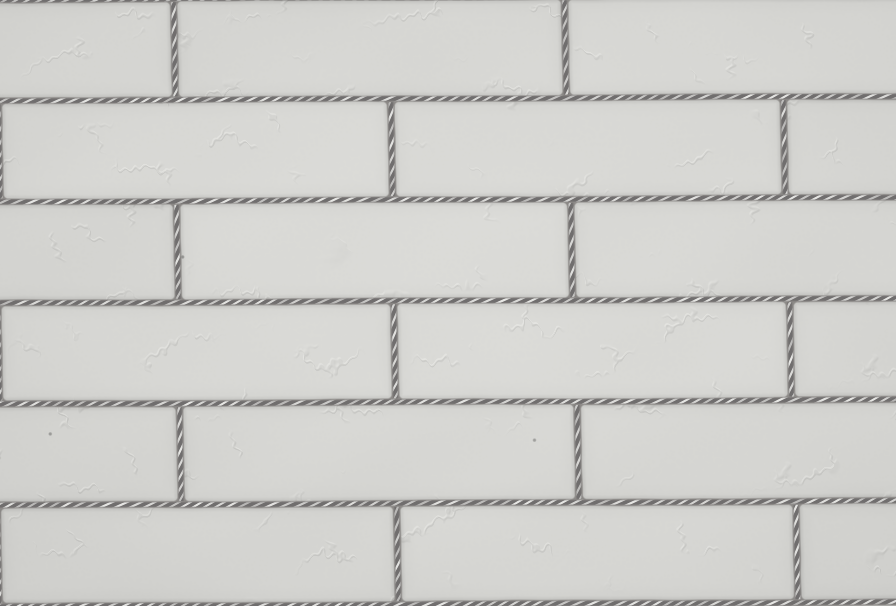
Reproduce this texture procedurally as a WebGL 1 fragment shader.

```glsl
precision highp float;
// Pale plaster bricks in six running-bond rows, with twisted cord set in the joints.
// Each row is a rounded-box distance field; diagonal stripes make the cord, and
// embossed cellular borders leave sparse hairline cracks on the faces.
uniform vec2 u_resolution;

float hash(vec2 p) {
  return fract(sin(dot(p, vec2(127.1, 311.7))) * 43758.545);
}

vec2 hash2(vec2 p) {
  return vec2(hash(p), hash(p + 41.3));
}

// Distances to the nearest and second nearest cell points
vec2 cellular(vec2 p) {
  vec2 cell = floor(p), f = fract(p), best = vec2(8.0);
  for (int j = -1; j <= 1; j++) {
    for (int i = -1; i <= 1; i++) {
      vec2 g = vec2(float(i), float(j));
      float d = length(g + hash2(cell + g) - f);
      best = d < best.x ? vec2(d, best.x) : vec2(best.x, min(best.y, d));
    }
  }
  return best;
}

// Layered sines, roughly -1 to 1
float waves(vec2 p) {
  return (sin(p.x + 1.7 * sin(p.y * 0.8)) + sin(p.y * 1.3 + 1.4 * sin(p.x * 0.7 + 2.0))
    + sin(p.x * 0.9 - p.y * 1.7 + 1.0)) / 3.0;
}

// Wavering cell borders that survive only in scattered patches
float crack(vec2 p) {
  vec2 warped = p + 0.009 * vec2(waves(p * 95.0), waves(p.yx * 110.0 + 5.0))
    + 0.003 * sin(p.yx * 380.0);
  vec2 cell = cellular(warped * vec2(10.0, 14.0));
  float patchMask = smoothstep(0.3, 0.62, waves(p * vec2(27.0, 33.0)));
  return patchMask * (1.0 - smoothstep(0.01, 0.075, cell.y - cell.x));
}

// Cord: x runs along it, y across it
vec3 cord(vec2 q, float seed, float px) {
  float turn = (q.x - 1.9 * q.y) / 0.021 + 0.3 * sin(q.x * 23.0 + seed);
  float glint = hash(vec2(floor(turn), seed));
  float blur = px / 0.021;
  float stripe = 1.0 - smoothstep(0.16 - blur, 0.2 + blur, abs(fract(turn) - 0.5));
  float across = 1.0 - smoothstep(0.0018, 0.0044 + px, abs(q.y));
  vec3 groove = mix(vec3(0.55, 0.54, 0.53), vec3(0.44, 0.43, 0.43), across);
  return mix(groove, vec3(0.91, 0.91, 0.9), stripe * across * (0.6 + 0.4 * glint));
}

void main() {
  float px = 1.0 / u_resolution.y;
  vec2 p = gl_FragCoord.xy * px;
  float width = u_resolution.x * px;

  // Six slightly tilted rows counted from the top
  float down = 1.0 - p.y + 0.0052 * (p.x - 0.74) + 0.0006 * sin(p.x * 9.0 + p.y * 4.0);
  float level = (down + 0.0045) * 5.99;
  float row = floor(level);
  float y = (fract(level) - 0.5) / 5.99;

  // Alternate rows shift by about half a brick; lower bricks are a little longer
  float pitch = 0.645 + 0.0028 * row;
  float start = 0.288 + 0.0024 * row + 0.356 * mod(row, 2.0);
  float along = (p.x - start - 0.02 * y) / pitch;
  vec2 id = vec2(floor(along), row);
  float x = (fract(along) - 0.5) * pitch;

  // Rounded brick outline with a faintly uneven edge
  vec2 halfSize = vec2(pitch * 0.5 - 0.0062, 0.0785 - 0.001 * hash(id));
  vec2 corner = abs(vec2(x, y)) - halfSize + 0.007;
  float d = length(max(corner, 0.0)) + min(max(corner.x, corner.y), 0.0) - 0.007;
  d += 0.0005 * waves(p * 60.0);

  // Face tone: broad falloff, brick variation, soft mottling and shaded rim
  vec2 fromCentre = vec2(p.x / width, p.y) - vec2(0.55, 0.58);
  float tone = 0.856 - 0.085 * dot(fromCentre, fromCentre);
  tone += 0.012 * (hash(id + 3.0) - 0.5) + 0.004 * waves(p * 17.0);
  tone += 0.004 * (cellular(p * 130.0).x - 0.5);
  tone -= 0.05 * smoothstep(-0.008, 0.0, d) + 0.012 * smoothstep(-0.03, 0.0, d);

  // Cracks lit from above, and rare pinholes
  vec2 face = p + hash2(id) * 7.0;
  float line = crack(face);
  tone += 0.055 * (line - crack(face + vec2(-0.0015, 0.0028))) - 0.016 * line;
  vec2 dotCell = floor(face * 9.0);
  vec2 dotPos = 0.2 + 0.6 * hash2(dotCell + 9.0);
  float pin = length(fract(face * 9.0) - dotPos) / 9.0;
  tone -= 0.22 * step(0.95, hash(dotCell)) * (1.0 - smoothstep(0.001, 0.0025 + px, pin));
  vec3 brick = tone * vec3(1.0, 1.0, 0.985);

  // Horizontal cords lie over the ends of the vertical ones
  float toRow = (fract(level + 0.5) - 0.5) / 5.99;
  float toSide = (fract(along + 0.5) - 0.5) * pitch;
  vec3 level_cord = cord(vec2(p.x, -toRow), floor(level + 0.5), px);
  vec3 upright_cord = cord(vec2(p.y, toSide), floor(along + 0.5) + row * 3.7, px);
  float over = 1.0 - smoothstep(0.0045, 0.0055 + px, abs(toRow));
  vec3 joint = mix(upright_cord, level_cord, over);

  gl_FragColor = vec4(mix(brick, joint, smoothstep(-0.7 * px - 0.0006, 0.7 * px + 0.0006, d)), 1.0);
}
```
